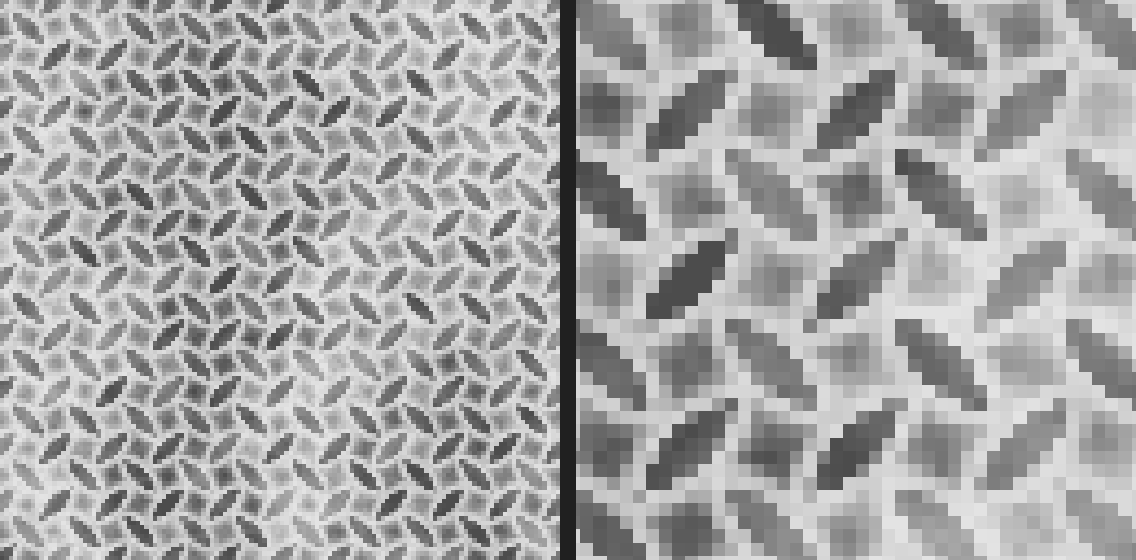
Left: the whole. Right: its middle third, enlarged.
Write a Shadertoy shader that draws this texture.

```glsl
// Worn tread plate: ten by ten repeats of raised lens bars on two diagonals,
// with soft grey pits between pale bar rims. Broad sine bands, cellular
// mottling and a hash per part vary the grime, all on a coarse 128 grid.

float hash(vec2 p) {
    vec3 q = fract(p.xyx * vec3(0.1031, 0.1030, 0.0973));
    q += dot(q, q.yzx + 33.33);
    return fract((q.x + q.y) * q.z);
}

// Distance to the nearest jittered point
float cellular(vec2 p) {
    vec2 cell = floor(p);
    float nearest = 2.0;
    for (int y = -1; y <= 1; y++)
    for (int x = -1; x <= 1; x++) {
        vec2 c = cell + vec2(x, y);
        vec2 point = c + vec2(hash(c + 7.0), hash(c + 61.0));
        nearest = min(nearest, distance(p, point));
    }
    return nearest;
}

// Lens along x, given half length and half width
float lensDistance(vec2 p, float halfLength, float halfWidth) {
    float radius = (halfLength * halfLength + halfWidth * halfWidth) / (2.0 * halfWidth);
    return length(vec2(p.x, abs(p.y) + radius - halfWidth)) - radius;
}

// Broad bands of grime: two across the lower half, one across the upper
float grimeBands(vec2 uv) {
    float lower = cos(12.566 * (uv.x - 0.33 + 0.03 * sin(9.0 * uv.y)));
    float upper = cos(6.283 * (uv.x - 0.38 + 0.03 * sin(14.0 * uv.y)));
    float bands = mix(lower, upper, smoothstep(0.35, 0.65, uv.y));
    return bands + 0.3 * sin(17.0 * uv.x + 3.0 * sin(8.0 * uv.y)) * sin(21.0 * uv.y + 1.0);
}

void mainImage(out vec4 fragColor, in vec2 fragCoord) {
    // Coarse blocks, then plate units
    vec2 block = floor(fragCoord / iResolution.xy * 128.0);
    vec2 uv = (block + 0.5) / 128.0;
    vec2 p = uv * 10.0;

    // Nearest bar and nearest pit, two interleaved lattices of each
    float bar = 9.0, pit = 9.0;
    vec2 barId = vec2(0.0), pitId = vec2(0.0);
    for (int k = 0; k < 2; k++) {
        float side = float(k);
        vec2 barCentre = floor(p + 0.5 - 0.5 * side) + 0.5 * side;
        vec2 q = p - barCentre;
        vec2 along = vec2(q.x + q.y, q.y - q.x) * 0.7071;
        float d = lensDistance(k == 0 ? along : along.yx, 0.40, 0.128);
        if (d < bar) { bar = d; barId = barCentre; }

        vec2 shift = vec2(0.5 * side, 0.5 - 0.5 * side);
        vec2 pitCentre = floor(p + 0.5 - shift) + shift;
        float r = distance(p, pitCentre);
        if (r < pit) { pit = r; pitId = pitCentre; }
    }

    // Grime level from bands, mottling and chance
    float mottle = 0.45 - cellular(p * 2.3);
    float patches = 0.45 - cellular(p * 0.75 + 5.0);
    float grain = hash(block) - 0.5;
    float grime = 0.5 + 0.24 * grimeBands(uv) + 0.3 * patches;
    float barGrime = grime + 0.55 * (hash(barId * 2.0 + 40.0) - 0.5) + 0.45 * mottle;
    float pitGrime = grime + 0.55 * (hash(pitId * 2.0 + 90.0) - 0.5) + 0.6 * mottle;

    // Pale ground, pits darkest in the middle, then flat dark bars
    float tone = mix(0.89, 0.79, clamp(grime + 0.5 * mottle, 0.0, 1.0));
    float pitTone = mix(0.83, 0.40, clamp(pitGrime, 0.0, 1.0));
    pitTone += 0.16 * (smoothstep(0.0, 0.3, pit) - 0.5);
    tone = mix(tone, pitTone, smoothstep(0.06, 0.18, bar));
    tone += 0.07 * grain;
    float barTone = max(0.30, mix(0.64, 0.27, clamp(barGrime, 0.0, 1.0)) + 0.05 * grain);
    tone = mix(tone, barTone, smoothstep(0.025, -0.025, bar));

    fragColor = vec4(vec3(clamp(tone, 0.29, 0.89)), 1.0);
}
```
